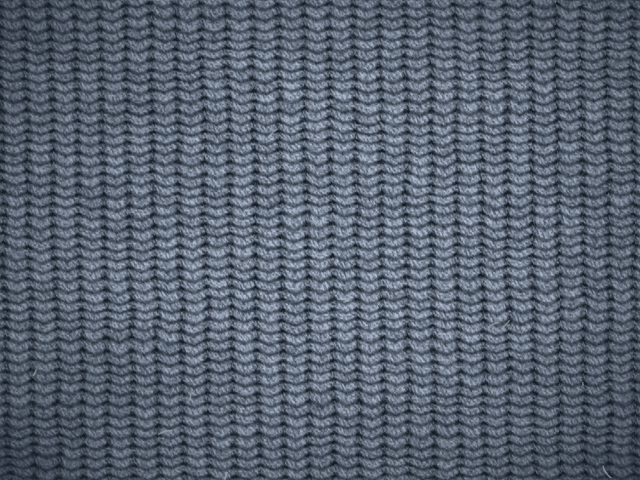
This texture is drawn by a Shadertoy shader. Its source:

```glsl
const vec2 REPEATS = vec2(25.4, 46.0);    // ribs across, stitch rows down
const float RIB_PHASE = 0.16;
const float RIB_LEAN = 0.45;              // sideways drift, strongest at the left
const float RIB_WOBBLE = 0.14;
const float ROW_JITTER = 0.2;
const float CHEVRON_RISE = 0.9;           // rows climbed per rib width
const float PLIES = 5.0;
const float PLY_DEPTH = 0.17;
const float FUZZ_DEPTH = 0.46;
const int LINT_COUNT = 16;
const float LINT_WIDTH = 0.0011;
const vec2 LIGHT_CENTRE = vec2(0.52, 0.54);
const float LIGHT_PEAK = 1.21;
const float LIGHT_FALLOFF = 1.5;
const vec3 SHADOW = vec3(0.075, 0.105, 0.143);
const vec3 HIGHLIGHT = vec3(0.62, 0.667, 0.742);
const vec3 PALE_LINT = vec3(0.66, 0.69, 0.71);
const vec3 RUST_LINT = vec3(0.42, 0.29, 0.27);

float hash(vec2 p) {
    vec3 q = fract(p.xyx * 0.1031);
    q += dot(q, q.yzx + 33.33);
    return fract((q.x + q.y) * q.z);
}

float noise(vec2 p) {
    vec2 i = floor(p), f = fract(p);
    f = f * f * (3.0 - 2.0 * f);
    return mix(mix(hash(i), hash(i + vec2(1, 0)), f.x),
               mix(hash(i + vec2(0, 1)), hash(i + vec2(1, 1)), f.x), f.y);
}

// Brightness of the ribbed knit, before lighting
float knitTone(vec2 uv) {
    vec2 p = uv * REPEATS;
    p.x += RIB_LEAN * (uv.y - 0.5) * (1.0 - 0.7 * uv.x) - RIB_PHASE;
    p.x += RIB_WOBBLE * (noise(p * vec2(0.5, 0.3)) - 0.5);
    float rib = floor(p.x);
    float x = fract(p.x) - 0.5;
    float side = abs(x);

    // Chevron rows, shifted a little from rib to rib
    float y = p.y - CHEVRON_RISE * side;
    y += ROW_JITTER * (hash(vec2(rib, 7.0)) - 0.5);
    y += 0.6 * (noise(p * vec2(0.7, 0.35)) - 0.5);
    float row = floor(y);
    float across = fract(y) - 0.5;
    float variation = hash(vec2(rib + 31.0, row));

    // Rounded yarn on the raised rib, dark pockets in the groove
    float band = 1.0 - smoothstep(0.26, 0.48, side + 0.08 * (variation - 0.5));
    float yarn = 1.0 - smoothstep(0.16, 0.5, abs(across - 0.05));
    float pocket = smoothstep(0.26, 0.42, side) * (1.0 - yarn);
    float crease = 1.0 - smoothstep(0.0, 0.09, abs(x + 0.04));
    float tone = 0.12 + band * (0.21 + 0.38 * yarn);
    tone += (1.0 - band) * 0.34 * yarn;
    tone -= 0.09 * pocket + 0.05 * crease;
    tone += 0.12 * (variation - 0.5);

    // Twisted plies and loose fibres
    float ply = cos(6.2832 * (PLIES * x + 1.3 * across + variation));
    float fuzz = noise(vec2(p.x * 17.0 + p.y * 2.0, p.y * 6.0)) - 0.5;
    tone += PLY_DEPTH * 0.5 * ply * yarn;
    tone += FUZZ_DEPTH * fuzz * (0.5 + 0.5 * yarn);
    return tone;
}

// Uneven light, falling off towards the corners
float lighting(vec2 uv) {
    vec2 d = (uv - LIGHT_CENTRE) * vec2(1.0, 0.9);
    return LIGHT_PEAK - LIGHT_FALLOFF * dot(d, d) + 0.12 * (noise(uv * 5.0) - 0.5);
}

// Coverage of one short, bent fibre
float lintCover(vec2 p, float id, float pixel) {
    float aspect = iResolution.x / iResolution.y;
    vec2 centre = vec2(hash(vec2(id, 3.0)) * aspect, hash(vec2(id, 11.0)));
    float angle = 6.2832 * hash(vec2(id, 19.0));
    float halfLength = mix(0.002, 0.015, hash(vec2(id, 23.0)));
    vec2 q = p - centre;
    q = vec2(cos(angle) * q.x + sin(angle) * q.y,
             cos(angle) * q.y - sin(angle) * q.x);
    q.y -= 30.0 * q.x * q.x * (hash(vec2(id, 29.0)) - 0.5);
    q.x -= clamp(q.x, -halfLength, halfLength);
    return 1.0 - smoothstep(LINT_WIDTH - 0.5 * pixel, LINT_WIDTH + pixel, length(q));
}

void mainImage(out vec4 fragColor, in vec2 fragCoord) {
    vec2 uv = fragCoord / iResolution.xy;
    vec2 p = fragCoord / iResolution.y;
    float pixel = 1.0 / iResolution.y;

    float tone = clamp(knitTone(uv) * lighting(uv), 0.0, 1.1);
    vec3 color = mix(SHADOW, HIGHLIGHT, tone);

    for (int i = 0; i < LINT_COUNT; i++) {
        float id = float(i) + 1.0;
        vec3 lint = hash(vec2(id, 41.0)) < 0.2 ? RUST_LINT : PALE_LINT;
        color = mix(color, lint, 0.65 * lintCover(p, id, pixel));
    }
    fragColor = vec4(color, 1.0);
}
```
